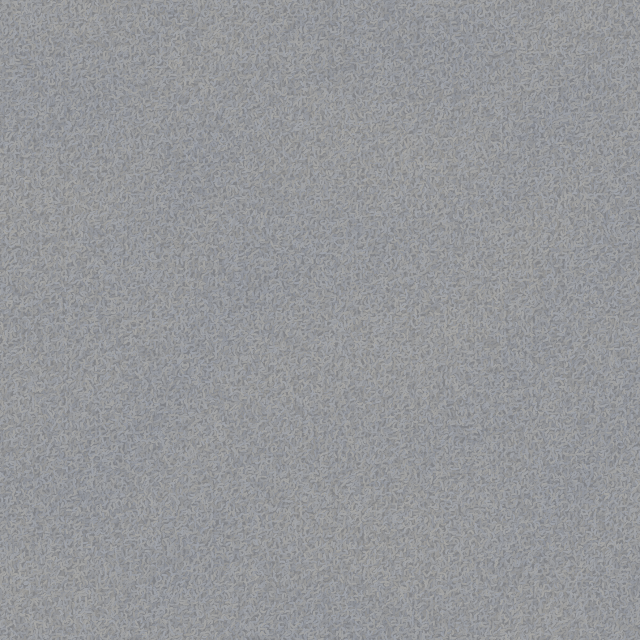
Give the GLSL for this texture, as a WebGL 1 fragment shader.

```glsl
precision highp float;

uniform vec2 u_resolution;

const vec3 SHADOW_COLOR = vec3(0.508, 0.514, 0.529);
const vec3 FIBRE_COLOR = vec3(0.640, 0.647, 0.657);
const vec3 WARM_SHIFT = vec3(0.012, 0.004, -0.014);
const float COARSE_CELLS = 150.0;
const float FINE_CELLS = 172.0;
const float JITTER = 0.7;
const float HALF_LENGTH = 0.48;
const float RADIUS = 0.26;
const float SOFTNESS = 0.30;
const float LEAN = 1.05;
const float ANGLE_SPREAD = 2.5;
const float BEND = 1.6;
const float MIN_LEVEL = 0.35;
const float RIB_COUNT = 128.0;
const float RIB_STRENGTH = 0.004;
const float DRIFT_STRENGTH = 0.005;

vec2 hash2(vec2 p) {
    vec3 q = fract(p.xyx * vec3(0.1031, 0.1030, 0.0973));
    q += dot(q, q.yzx + 33.33);
    return fract((q.xx + q.yz) * q.zy);
}

// Distance to a short, bent strand centred on the origin
float strandDistance(vec2 p, float angle, float bend) {
    float c = cos(angle);
    float s = sin(angle);
    vec2 q = vec2(c * p.x + s * p.y, c * p.y - s * p.x);
    q.y += bend * (q.x * q.x - 0.1);
    q.x -= clamp(q.x, -HALF_LENGTH, HALF_LENGTH);
    return length(q) - RADIUS;
}

// Cellular layer of strands: x is brightness, y is warmth
vec2 fibreLayer(vec2 uv, float cells, float seed) {
    vec2 p = uv * cells;
    vec2 home = floor(p);
    float pixel = cells / min(u_resolution.x, u_resolution.y);
    float edge = 0.5 * max(SOFTNESS, pixel);
    vec2 best = vec2(0.0);
    for (int y = -1; y <= 1; y++) {
        for (int x = -1; x <= 1; x++) {
            vec2 id = home + vec2(float(x), float(y));
            vec2 offset = hash2(id + seed) - 0.5;
            vec2 shape = hash2(id + seed + 31.7) - 0.5;
            vec2 shade = hash2(id + seed + 73.3);
            vec2 center = id + 0.5 + JITTER * offset;
            float d = strandDistance(p - center, LEAN + ANGLE_SPREAD * shape.x, BEND * shape.y);
            float cover = 1.0 - smoothstep(-edge, edge, d);
            float tone = cover * mix(MIN_LEVEL, 1.0, shade.x);
            if (tone > best.x) best = vec2(tone, (shade.y * 2.0 - 1.0) * cover);
        }
    }
    return best;
}

// Slow, layered sines for the broad unevenness of the cloth
float drift(vec2 uv) {
    return (sin(dot(uv, vec2(9.0, 5.0)) + 2.0 * sin(uv.y * 7.0))
          + sin(dot(uv, vec2(-14.0, 21.0)) + 1.5 * sin(uv.x * 11.0))) * 0.5;
}

void main() {
    vec2 uv = gl_FragCoord.xy / min(u_resolution.x, u_resolution.y);

    // The brighter strand lies on top
    vec2 coarse = fibreLayer(uv, COARSE_CELLS, 11.0);
    vec2 fine = fibreLayer(uv + 0.37, FINE_CELLS, 57.0);
    vec2 fibre = coarse.x > fine.x ? coarse : fine;

    vec3 color = mix(SHADOW_COLOR, FIBRE_COLOR, fibre.x);
    float broad = drift(uv);
    color += WARM_SHIFT * (fibre.y + 0.25 * broad);

    // Faint upright ribs and broad shading
    color += RIB_STRENGTH * sin(uv.x * RIB_COUNT * 6.28318 + broad);
    color += DRIFT_STRENGTH * broad;

    gl_FragColor = vec4(color, 1.0);
}
```
